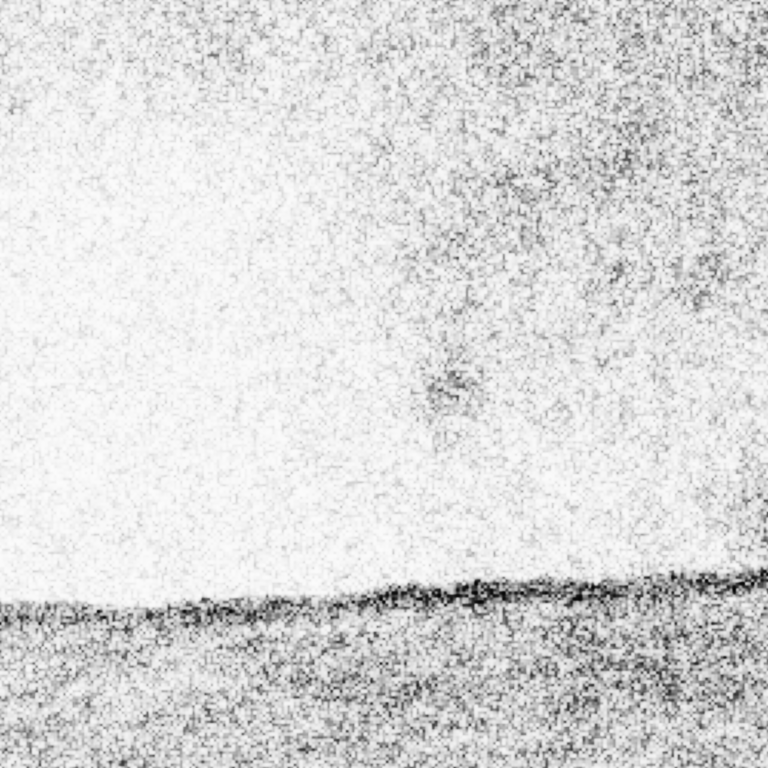
A WebGL 2 fragment shader for this texture:

```glsl
#version 300 es
precision highp float;
// Grainy charcoal landscape: pale sky with smudges over a dark horizon and rough ground.
// A smooth ink density is built from ramps, soft spots and a horizon band,
// then broken into specks by two octaves of skewed value noise.

#define GRAIN_CELLS 250.0
#define GRAIN_CONTRAST 5.6
#define SKY_INK 0.037
#define GROUND_INK 0.25
#define HORIZON_INK 0.62
#define CLUMP_CELLS 42.0
#define SMUDGE_WARP 0.045
#define PAPER 0.99

uniform vec2 u_resolution;
out vec4 fragColor;

// Spots: centre x, centre y, radius, added ink.
const vec4 SKY_SPOTS[12] = vec4[12](
    vec4(0.585, 0.490, 0.042, 0.20), vec4(0.600, 0.680, 0.050, 0.13),
    vec4(0.685, 0.735, 0.050, 0.14), vec4(0.820, 0.805, 0.055, 0.15),
    vec4(0.825, 0.630, 0.038, 0.15), vec4(0.920, 0.640, 0.042, 0.14),
    vec4(0.670, 0.940, 0.045, 0.11), vec4(0.270, 0.960, 0.055, 0.09),
    vec4(0.990, 0.340, 0.050, 0.18), vec4(0.525, 0.770, 0.050, 0.07),
    vec4(0.600, 0.570, 0.050, 0.08), vec4(0.010, 0.860, 0.050, 0.05));

const vec4 GROUND_SPOTS[6] = vec4[6](
    vec4(0.870, 0.140, 0.160, 0.24), vec4(0.440, 0.134, 0.110, 0.16),
    vec4(0.515, 0.085, 0.065, 0.16), vec4(0.480, 0.180, 0.080, -0.14),
    vec4(0.930, 0.045, 0.120, -0.09), vec4(0.140, 0.110, 0.150, -0.07));

float hash(ivec2 cell) {
    uvec2 q = uvec2(cell) * uvec2(1597u, 3571u);
    uint h = (q.x ^ (q.y << 8)) * 747796u + 28913u;
    h = (h ^ (h >> 15)) * 277803u;
    h = (h ^ (h >> 13)) * 668265u;
    return float((h ^ (h >> 16)) & 65535u) / 65535.0;
}

float valueNoise(vec2 p) {
    vec2 cell = floor(p), f = p - cell;
    ivec2 i = ivec2(cell);
    f = f * f * (3.0 - 2.0 * f);
    return mix(mix(hash(i), hash(i + ivec2(1, 0)), f.x),
               mix(hash(i + ivec2(0, 1)), hash(i + ivec2(1, 1)), f.x), f.y);
}

float bell(float x, float centre, float width) {
    float d = (x - centre) / width;
    return exp(-d * d);
}

float softSpot(vec2 p, vec4 spot, float flatness) {
    vec2 d = (p - spot.xy) * vec2(1.0, flatness) / spot.z;
    return spot.w * exp(-dot(d, d));
}

float skyInk(vec2 p, vec2 warped) {
    float right = smoothstep(0.2, 0.95, p.x);
    float ink = SKY_INK + 0.085 * right * smoothstep(0.3, 0.8, p.y)
              + 0.045 * right + 0.07 * smoothstep(0.74, 1.03, p.y);
    for (int i = 0; i < 12; i++) ink += softSpot(warped, SKY_SPOTS[i], 1.0);
    return ink * mix(0.65, 1.35, valueNoise(p * CLUMP_CELLS));
}

float groundInk(vec2 p, vec2 warped) {
    float ink = GROUND_INK + 0.05 * smoothstep(0.4, 1.0, p.x);
    for (int i = 0; i < 6; i++) ink += softSpot(warped, GROUND_SPOTS[i], 3.2);
    // Long strokes rising slightly to the right.
    float strokes = valueNoise(vec2(p.x * 20.0, (p.y - 0.25 * p.x) * 65.0));
    return max(ink, 0.08) * mix(0.6, 1.4, strokes);
}

float horizonHeight(float x) {
    float wobble = valueNoise(vec2(x * 28.0, 3.0)) - 0.5;
    return 0.211 + 0.047 * x * x + 0.010 * bell(x, 0.70, 0.06)
         + 0.008 * bell(x, 0.56, 0.10) + 0.010 * wobble;
}

float horizonInk(float x, float depth) {
    float band = smoothstep(-0.010, 0.008, depth) * (1.0 - smoothstep(0.014, 0.036, depth));
    float gaps = 1.0 - 0.45 * bell(x, 0.425, 0.035) - 0.5 * bell(x, 0.69, 0.03);
    float strength = mix(0.48, 1.35, smoothstep(0.12, 0.58, x)) * gaps;
    float strokes = valueNoise(vec2(x * 24.0, depth * 95.0 + 20.0));
    return HORIZON_INK * band * strength * mix(0.45, 1.55, strokes);
}

float grain(vec2 p) {
    float fine = valueNoise(p * GRAIN_CELLS);
    float coarse = valueNoise(p * GRAIN_CELLS * 0.53 + 71.0);
    return 0.83 * exp2(GRAIN_CONTRAST * (mix(coarse, fine, 0.64) - 0.5));
}

void main() {
    vec2 p = gl_FragCoord.xy / u_resolution;
    vec2 warp = vec2(valueNoise(p * 17.0), valueNoise(p * 17.0 + 40.0)) - 0.5;
    vec2 warped = p + SMUDGE_WARP * warp;

    // Ragged horizon separates sky from ground.
    float depth = horizonHeight(p.x) - p.y + 0.007 * (valueNoise(p * 90.0) - 0.5);
    float ground = smoothstep(-0.008, 0.010, depth);
    float ink = mix(skyInk(p, warped), groundInk(p, warped), ground);
    ink += horizonInk(p.x, depth);

    // Specks absorb light from the paper.
    float tone = PAPER * exp(-ink * grain(p));
    fragColor = vec4(vec3(tone), 1.0);
}
```
